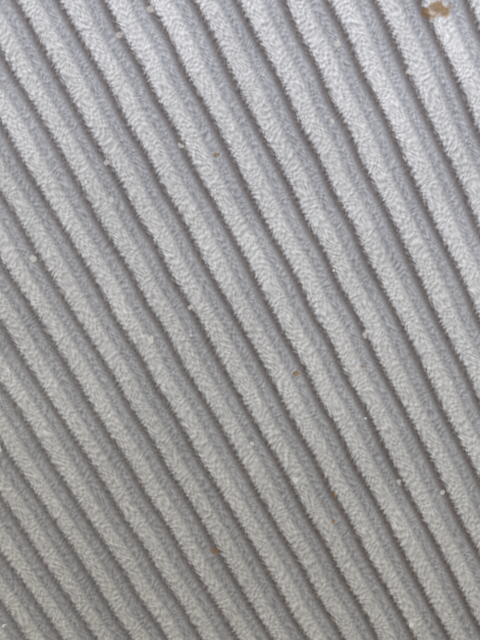
This texture is drawn by a WebGL 1 fragment shader. Its source:

```glsl
precision highp float;
// Weathered grey ribbed sheet: slanted, gently fanning ridges with a crinkled grain.
uniform vec2 u_resolution;

#define RIB_DENSITY 13.7   // ribs per canvas width, at the centre
#define RIB_WIDENING 1.4   // ribs grow wider toward the upper right
#define RIB_PHASE 0.1
#define FAN 0.14           // convergence along the ribs
#define GRAIN_SCALE 125.0
#define GRAIN_DEPTH 0.17
#define WOBBLE 0.022
#define SPECK_SCALE 13.0

const vec2 ACROSS = vec2(0.875, 0.485);
const vec2 ALONG = vec2(0.485, -0.875);
const vec3 GROOVE = vec3(0.40, 0.375, 0.365);
const vec3 FLANK = vec3(0.605, 0.605, 0.610);
const vec3 CREST = vec3(0.715, 0.710, 0.700);
const vec3 PALE = vec3(0.84, 0.83, 0.80);
const vec3 RUST = vec3(0.50, 0.36, 0.22);

vec2 hash2(vec2 p) {
  vec3 q = fract(p.xyx * vec3(0.1031, 0.1030, 0.0973));
  q += dot(q, q.yzx + 33.33);
  return fract((q.xx + q.yz) * q.zy);
}

float valueNoise(vec2 p) {
  vec2 i = floor(p), f = fract(p);
  f = f * f * (3.0 - 2.0 * f);
  float low = mix(hash2(i).x, hash2(i + vec2(1.0, 0.0)).x, f.x);
  float high = mix(hash2(i + vec2(0.0, 1.0)).x, hash2(i + 1.0).x, f.x);
  return mix(low, high, f.y);
}

// Distance to the nearest scattered cell point
float cellular(vec2 p) {
  vec2 i = floor(p), f = fract(p);
  float nearest = 4.0;
  for (int y = -1; y <= 1; y++) {
    for (int x = -1; x <= 1; x++) {
      vec2 cell = vec2(float(x), float(y));
      vec2 d = cell + hash2(i + cell) - f;
      nearest = min(nearest, dot(d, d));
    }
  }
  return sqrt(nearest);
}

// Crinkled relief lit from the upper left
float grain(vec2 p) {
  vec2 q = p * GRAIN_SCALE + 200.0;
  q += 0.6 * sin(q.yx * 0.7 + 2.0 * sin(q * 0.23));
  vec2 toLight = vec2(-0.25, 0.35);
  float relief = cellular(q - toLight) - cellular(q + toLight);
  return relief + 0.7 * (valueNoise(q * 1.5) - 0.5);
}

// Position across the ribs, whole numbers falling on the grooves
float ribCoord(vec2 p) {
  float u = dot(p, ACROSS) / (1.0 - FAN * dot(p, ALONG));
  return RIB_DENSITY * u - RIB_WIDENING * u * u + RIB_PHASE;
}

// Groove, bright crest, crease, then a duller flank
vec3 ribColor(float t, float fade) {
  float crest = smoothstep(0.04, 0.20, t) * (1.0 - smoothstep(0.46, 0.64, t));
  vec3 color = mix(FLANK, CREST, crest);
  color *= 1.0 - 0.05 * exp(-pow((t - 0.62) / 0.07, 2.0));
  float left = 1.0 - smoothstep(0.0, 0.13, t);
  float right = smoothstep(0.78, 1.0, t);
  return mix(color, GROOVE, max(left, right) * fade);
}

// Sparse pale chips and brown stains
vec3 addSpecks(vec3 color, vec2 p) {
  vec2 q = p * SPECK_SCALE + 50.0;
  vec2 id = floor(q);
  vec2 pick = hash2(id + 7.0);
  vec2 d = fract(q) - 0.25 - 0.5 * hash2(id + 31.0);
  float radius = mix(0.04, 0.12, pick.y);
  float ragged = length(d) + 0.08 * (valueNoise(p * 180.0 + 90.0) - 0.5);
  float spot = 1.0 - smoothstep(radius * 0.4, radius, ragged);
  color = mix(color, PALE, spot * step(0.86, pick.x) * 0.65);
  return mix(color, RUST, spot * step(pick.x, 0.04) * 0.55);
}

void main() {
  vec2 p = (gl_FragCoord.xy - 0.5 * u_resolution) / u_resolution.x;
  float bump = grain(p);

  // Ribs with uneven edges and slight differences from one to the next
  float rib = ribCoord(p);
  rib += WOBBLE * (sin(p.y * 31.0 + 2.0 * sin(p.x * 17.0)) + 1.6 * bump);
  float variation = hash2(vec2(floor(rib) + 40.0, 3.0)).x - 0.5;
  float diagonal = dot(p, ACROSS);
  float fade = mix(0.62, 0.95, smoothstep(-0.75, 0.2, diagonal));
  vec3 color = ribColor(fract(rib), fade);

  // Surface grain and blotchy wear
  float blotch = valueNoise(p * 7.0 + 20.0) + 0.5 * valueNoise(p * 19.0 + 60.0) - 0.75;
  color *= 1.0 + GRAIN_DEPTH * bump + 0.06 * blotch + 0.03 * variation;

  // Cool light from the top, warm shade toward the lower left
  float light = smoothstep(-0.75, 0.75, p.y + 0.25 * p.x);
  color *= mix(vec3(0.885, 0.875, 0.855), vec3(1.115, 1.125, 1.165), light);
  color = addSpecks(color, p);

  // Stain near the upper right corner
  vec2 stain = (p - vec2(0.41, 0.645)) * vec2(1.0, 1.7);
  float ragged = length(stain) + 0.035 * (valueNoise(p * 70.0 + 80.0) - 0.5);
  color = mix(color, RUST, 0.65 * (1.0 - smoothstep(0.012, 0.038, ragged)));
  gl_FragColor = vec4(clamp(color, 0.0, 1.0), 1.0);
}
```
